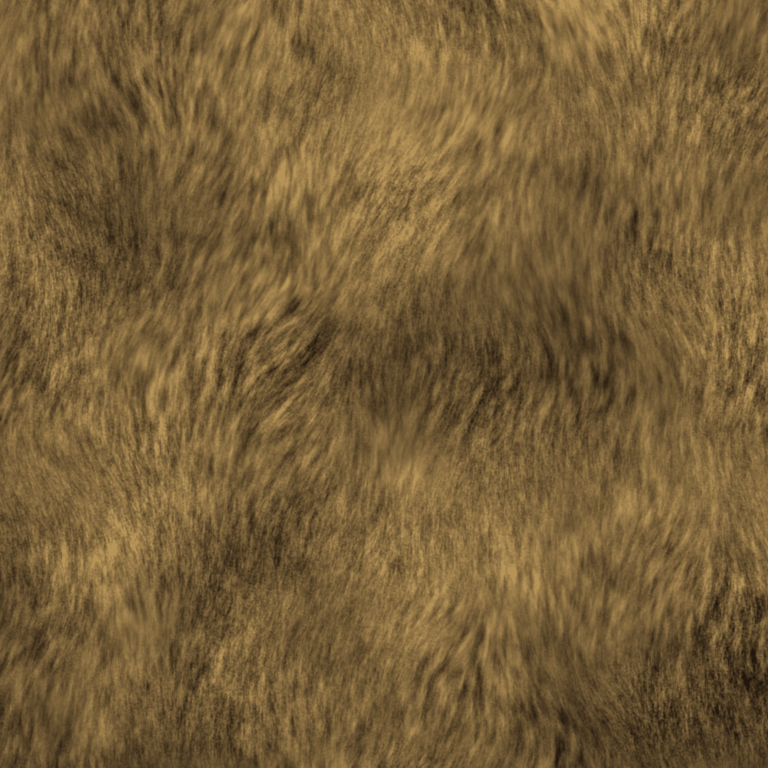
This texture is drawn by a WebGL 1 fragment shader. Its source:

```glsl
precision highp float;

// Short brown animal fur with soft dark patches. Strands are noise smeared
// along a slowly turning, mostly upright direction field; layered patches
// and fine grain then shade a two-colour ramp.

uniform vec2 u_resolution;

const vec3 DARK_FUR = vec3(0.31, 0.24, 0.14);
const vec3 LIGHT_FUR = vec3(0.61, 0.49, 0.29);
const int STRAND_TAPS = 15;

float hash(vec2 cell) {
  vec3 q = fract(cell.xyx * vec3(0.1031, 0.1030, 0.0973));
  q += dot(q, q.yzx + 33.33);
  return fract((q.x + q.y) * q.z);
}

float valueNoise(vec2 p) {
  vec2 cell = floor(p);
  vec2 f = fract(p);
  vec2 w = f * f * (3.0 - 2.0 * f);
  float bottom = mix(hash(cell), hash(cell + vec2(1.0, 0.0)), w.x);
  float top = mix(hash(cell + vec2(0.0, 1.0)), hash(cell + vec2(1.0)), w.x);
  return mix(bottom, top, w.y);
}

vec2 rotate(vec2 p, float angle) {
  float c = cos(angle);
  float s = sin(angle);
  return vec2(c * p.x - s * p.y, s * p.x + c * p.y);
}

// Layered noise, turned at each octave to hide the lattice.
float cloudNoise(vec2 p) {
  float sum = 0.0;
  float total = 0.0;
  float weight = 1.0;
  for (int i = 0; i < 4; i++) {
    sum += weight * valueNoise(p);
    total += weight;
    weight *= 0.58;
    p = rotate(p, 0.65) * 2.03 + 17.3;
  }
  return sum / total;
}

// Unit vector along the hairs, leaning a little to the right.
vec2 hairDirection(vec2 p) {
  float bend = 0.6 * valueNoise(p * 4.0 + 31.7) + 0.4 * valueNoise(p * 10.0 + 5.2);
  float lean = 0.14 + 1.8 * (bend - 0.5);
  return vec2(sin(lean), cos(lean));
}

// Noise averaged along the hair with a window that fades at both ends.
float strands(vec2 p, vec2 direction, float frequency, float hairLength) {
  float sum = 0.0;
  float total = 0.0;
  for (int i = 0; i < STRAND_TAPS; i++) {
    float t = (float(i) + 0.5) / float(STRAND_TAPS) - 0.5;
    float weight = 0.5 + 0.5 * cos(6.28319 * t);
    vec2 tap = p + direction * (t * hairLength);
    sum += weight * valueNoise(rotate(tap, 0.6) * frequency + 300.0);
    total += weight;
  }
  return sum / total - 0.5;
}

float furTone(vec2 p) {
  vec2 direction = hairDirection(p);

  // Broad patches of darker and lighter coat.
  float patches = cloudNoise(p * vec2(4.6, 5.2) + 8.4) - 0.5;

  // Clumped locks, finer hairs and crisp fibres.
  float locks = strands(p, direction, 125.0, 0.052);
  float hairs = strands(p + 3.7, direction, 250.0, 0.03);
  float fibres = strands(p + 6.1, direction, 430.0, 0.014);
  float clumping = mix(0.45, 1.55, valueNoise(p * 8.0 + 52.1));
  float crispness = mix(0.3, 1.7, valueNoise(p * 9.0 + 77.3));
  float relief = 1.25 * locks + 0.85 * hairs;
  float detail = 0.75 * fibres + 0.32 * (valueNoise(rotate(p, 0.3) * 420.0) - 0.5);

  return 0.485 + 1.6 * patches + clumping * relief + crispness * detail;
}

void main() {
  vec2 p = gl_FragCoord.xy / min(u_resolution.x, u_resolution.y);
  float tone = clamp(furTone(p), -0.6, 1.35);
  gl_FragColor = vec4(mix(DARK_FUR, LIGHT_FUR, tone), 1.0);
}
```
